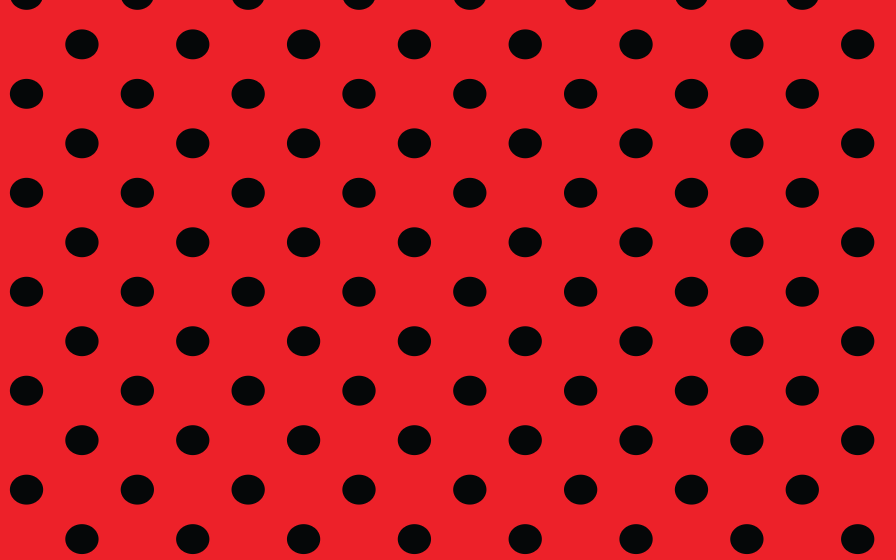
Reproduce this pattern procedurally as a Shadertoy shader.

```glsl
// Black oval polka dots in staggered rows on a flat red ground.

// Lengths are fractions of the canvas height.
const vec2 SPACING = vec2(0.1979, 0.1767);      // between dots of one grid
const vec2 FIRST_DOT = vec2(0.1463, 0.0373);    // centre of a dot at lower left
const vec2 DOT_RADII = vec2(0.0297, 0.0267);
const vec3 GROUND_COLOR = vec3(0.929, 0.130, 0.161);
const vec3 DOT_COLOR = vec3(0.020, 0.026, 0.030);

// Approximate signed distance to an ellipse centred at zero.
float ellipseDistance(vec2 p, vec2 radii) {
    float scaled = length(p / radii);
    float slope = length(p / (radii * radii));
    return scaled * (scaled - 1.0) / max(slope, 1e-4);
}

// Distance to the nearest dot of a rectangular grid.
float dotGrid(vec2 p) {
    vec2 cell = (fract(p / SPACING + 0.5) - 0.5) * SPACING;
    return ellipseDistance(cell, DOT_RADII);
}

void mainImage(out vec4 fragColor, in vec2 fragCoord) {
    vec2 p = fragCoord / iResolution.y - FIRST_DOT;
    float pixel = 1.0 / iResolution.y;

    // Two grids, the second shifted by half a cell both ways
    float d = min(dotGrid(p), dotGrid(p - 0.5 * SPACING));

    // One-pixel edge coverage
    float coverage = clamp(0.5 - d / pixel, 0.0, 1.0);
    fragColor = vec4(mix(GROUND_COLOR, DOT_COLOR, coverage), 1.0);
}
```
